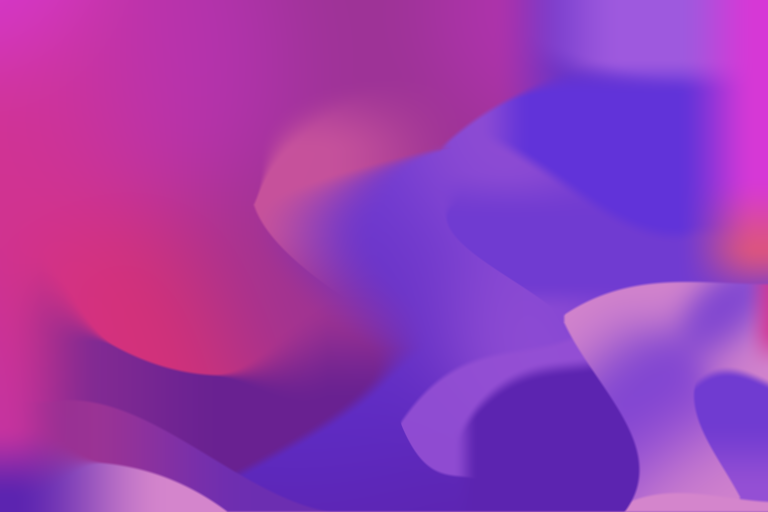
A Shadertoy shader for this background:

```glsl
// Abstract backdrop of folded silk: warm glows at left, violet waves at right.

const float ASPECT = 1.5;
const float CRISP = 0.004;
const vec3 MAGENTA = vec3(0.84, 0.22, 0.84);
const vec3 ROSE    = vec3(0.82, 0.20, 0.57);
const vec3 CRIMSON = vec3(0.87, 0.19, 0.43);
const vec3 CORAL   = vec3(0.86, 0.33, 0.50);
const vec3 ORCHID  = vec3(0.71, 0.20, 0.71);
const vec3 MAUVE   = vec3(0.61, 0.20, 0.58);
const vec3 PLUM    = vec3(0.41, 0.13, 0.57);
const vec3 INDIGO  = vec3(0.36, 0.14, 0.69);
const vec3 BLUE    = vec3(0.38, 0.20, 0.85);
const vec3 VIOLET  = vec3(0.44, 0.23, 0.82);
const vec3 LILAC   = vec3(0.58, 0.31, 0.83);
const vec3 BLUSH   = vec3(0.83, 0.52, 0.80);

// Cubic through four evenly spaced values between a and b, held at the ends.
float curve(float x, float a, float b, vec4 v) {
    float t = clamp((x - a) / (b - a), 0.0, 1.0) * 3.0;
    float r = t - 1.0, s = t - 2.0, u = t - 3.0;
    return dot(v, vec4(-r * s * u / 6.0, t * s * u / 2.0, -t * r * u / 2.0, t * r * s / 6.0));
}

float cover(float d, float soft) { return smoothstep(-soft, soft, d); }

// Adds a weighted glow; blend() normalises the sum.
void glow(inout vec4 sum, vec2 p, vec2 center, float radius, vec3 color) {
    vec2 d = (p - center) / radius;
    sum += vec4(color, 1.0) * exp(-dot(d, d));
}

vec3 blend(vec4 sum) { return sum.rgb / max(sum.a, 1e-6); }

vec3 warmField(vec2 p) {
    vec4 s = vec4(0.0);
    glow(s, p, vec2(0.00, 1.02), 0.16, MAGENTA);
    glow(s, p, vec2(0.08, 0.76), 0.26, ROSE);
    glow(s, p, vec2(0.36, 0.84), 0.22, ORCHID);
    glow(s, p, vec2(0.76, 0.86), 0.28, MAUVE);
    glow(s, p, vec2(0.99, 0.95), 0.15, ORCHID);
    glow(s, p, vec2(0.26, 0.37), 0.21, CRIMSON);
    glow(s, p, vec2(0.54, 0.48), 0.22, MAUVE);
    glow(s, p, vec2(0.00, 0.20), 0.24, mix(ROSE, ORCHID, 0.5));
    return blend(s);
}

vec3 coolField(vec2 p) {
    vec4 s = vec4(0.0);
    glow(s, p, vec2(0.78, 0.56), 0.20, VIOLET);
    glow(s, p, vec2(0.72, 0.40), 0.16, mix(VIOLET, INDIGO, 0.5));
    glow(s, p, vec2(0.94, 0.69), 0.13, LILAC);
    glow(s, p, vec2(1.03, 0.40), 0.18, LILAC);
    glow(s, p, vec2(1.25, 0.50), 0.20, VIOLET);
    glow(s, p, vec2(0.70, 0.19), 0.17, mix(BLUE, INDIGO, 0.4));
    glow(s, p, vec2(0.75, 0.00), 0.20, INDIGO);
    return blend(s);
}

vec3 sheetField(vec2 p) {
    vec4 s = vec4(0.0);
    glow(s, p, vec2(1.15, 0.37), 0.11, BLUSH);
    glow(s, p, vec2(1.28, 0.45), 0.09, BLUSH);
    glow(s, p, vec2(1.25, 0.26), 0.10, VIOLET);
    glow(s, p, vec2(1.40, 0.37), 0.06, VIOLET);
    glow(s, p, vec2(1.45, 0.30), 0.07, BLUSH);
    glow(s, p, vec2(1.31, 0.17), 0.11, LILAC);
    glow(s, p, vec2(1.38, 0.07), 0.10, BLUSH);
    return blend(s);
}

void mainImage(out vec4 fragColor, in vec2 fragCoord) {
    vec2 p = fragCoord / iResolution.xy * vec2(ASPECT, 1.0);
    float x = p.x, y = p.y;

    // Warm ground and the shadow below its red rim
    vec3 col = warmField(p);
    float rim = curve(x, 0.08, 0.64, vec4(0.43, 0.303, 0.267, 0.316));
    float blur = CRISP + 0.10 * smoothstep(0.42, 0.64, x) + 0.08 * (1.0 - smoothstep(0.08, 0.22, x));
    vec3 shade = mix(mix(MAUVE, PLUM, 0.5), PLUM, smoothstep(0.15, 0.45, x));
    col = mix(col, shade, cover(rim - y, blur) * smoothstep(0.0, 0.20, x));

    // Peach fold with its tip at the left
    float foldLow = curve(y, 0.42, 0.60, vec4(0.67, 0.59, 0.53, 0.496));
    float foldHigh = curve(y, 0.60, 0.84, vec4(0.496, 0.525, 0.58, 0.72));
    float fold = cover(x - (y < 0.60 ? foldLow : foldHigh), CRISP + 0.08 * smoothstep(0.62, 0.85, y));
    fold *= smoothstep(0.40, 0.56, y) * (1.0 - smoothstep(0.70, 0.86, y)) * (1.0 - smoothstep(0.62, 0.92, x));
    col = mix(col, vec3(0.80, 0.34, 0.61), 0.85 * fold);

    // Pale veil at the upper right
    col = mix(col, mix(VIOLET, INDIGO, 0.3), smoothstep(0.96, 1.12, x));
    float veil = curve(x, 1.04, 1.46, vec4(0.90, 0.85, 0.82, 0.815));
    col = mix(col, LILAC + 0.04, cover(y - veil, 0.035) * smoothstep(1.0, 1.22, x));

    // Violet body: lower bank, soft shoulder, crest
    float bank = curve(y, 0.05, 0.32, vec4(0.42, 0.585, 0.715, 0.775));
    float shoulder = curve(y, 0.32, 0.71, vec4(0.775, 0.66, 0.62, 0.86));
    float crest = curve(x, 0.86, 1.18, vec4(0.71, 0.79, 0.835, 0.85));
    blur = 0.025 + 0.10 * smoothstep(0.25, 0.42, y) * (1.0 - smoothstep(0.60, 0.72, y));
    float body = cover(x - (y < 0.32 ? bank : shoulder), blur);
    body *= cover(crest - y, 0.008 + 0.03 * smoothstep(0.98, 1.2, x) + 0.03 * (1.0 - smoothstep(0.75, 0.88, x)));
    vec3 cool = coolField(p);
    float wedge = curve(y, 0.38, 0.60, vec4(1.10, 1.0, 0.90, 0.878));
    float wedgeMask = cover(x - wedge, CRISP + 0.03 * smoothstep(0.57, 0.64, y));
    cool = mix(cool, VIOLET, wedgeMask * smoothstep(0.39, 0.45, y) * (1.0 - smoothstep(0.57, 0.67, y)));
    float lobe = curve(x, 0.95, 1.36, vec4(0.73, 0.652, 0.566, 0.547));
    cool = mix(cool, BLUE, cover(y - lobe, 0.018) * smoothstep(0.93, 1.04, x));

    // Crescent around a dark hollow
    float outerTop = curve(x, 0.78, 1.12, vec4(0.17, 0.28, 0.313, 0.34));
    float outerLow = curve(x, 0.78, 0.95, vec4(0.18, 0.09, 0.07, 0.058));
    float crescent = cover(outerTop - y, 0.008) * cover(y - outerLow, CRISP) * cover(x - 0.782, CRISP);
    cool = mix(cool, LILAC, 0.9 * crescent);
    float hollowTop = curve(x, 0.895, 1.18, vec4(0.15, 0.25, 0.28, 0.292));
    cool = mix(cool, INDIGO, cover(hollowTop - y, 0.018) * cover(x - 0.91, 0.025));
    col = mix(col, cool, body);

    // Hot glow along the right side
    vec3 hot = mix(CORAL, MAGENTA, smoothstep(0.50, 0.66, y));
    col = mix(col, hot, smoothstep(1.32, 1.48, x) * smoothstep(0.40, 0.52, y));

    // Blush sheet with its blue pocket and bottom hem
    vec3 sheet = mix(sheetField(p), ROSE, smoothstep(1.45, 1.52, x) * smoothstep(0.27, 0.36, y));
    float pocketSide = curve(y, 0.03, 0.26, vec4(1.445, 1.40, 1.363, 1.36));
    float pocketTop = curve(x, 1.352, 1.5, vec4(0.24, 0.272, 0.27, 0.25));
    float pocket = cover(x - pocketSide, CRISP) * cover(pocketTop - y, 0.012);
    sheet = mix(sheet, mix(LILAC, VIOLET, smoothstep(0.04, 0.18, y)), pocket);
    float hem = curve(x, 1.23, 1.5, vec4(0.02, 0.037, 0.03, 0.02));
    sheet = mix(sheet, BLUSH, cover(hem - y, CRISP));
    float side = curve(y, 0.0, 0.37, vec4(1.22, 1.243, 1.178, 1.102));
    float top = curve(x, 1.102, 1.5, vec4(0.385, 0.44, 0.449, 0.445));
    col = mix(col, sheet, cover(x - side, CRISP) * cover(top - y, CRISP));

    // Two low waves at the lower left
    float back = curve(x, 0.10, 0.645, vec4(0.215, 0.18, 0.076, 0.0));
    vec3 backColor = mix(MAUVE, mix(PLUM, VIOLET, 0.5), smoothstep(0.15, 0.50, x));
    col = mix(col, backColor, cover(back - y, CRISP) * smoothstep(0.03, 0.20, x));
    float front = curve(x, 0.10, 0.445, vec4(0.097, 0.094, 0.065, 0.0));
    blur = CRISP + 0.07 * (1.0 - smoothstep(0.06, 0.20, x));
    col = mix(col, mix(INDIGO, BLUSH, smoothstep(0.02, 0.33, x)), cover(front - y, blur));

    fragColor = vec4(col, 1.0);
}
```
